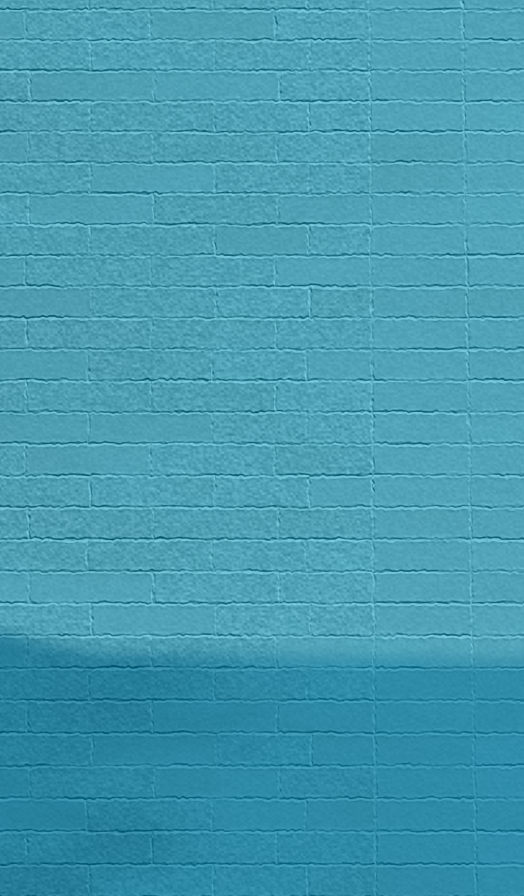
Write a Shadertoy shader that draws this texture.

```glsl
// Colours
const vec3 LIT_PAINT = vec3(0.313, 0.631, 0.708);
const vec3 SHADE_PAINT = vec3(0.180, 0.540, 0.650);
const vec3 DEEP_SHADE = vec3(0.138, 0.490, 0.602);

// Layout, in canvas heights
const float TOP_JOINT = 0.9896;      // first full joint below the top edge
const float ROWS = 29.53;            // courses per height at the top
const float ROW_STRETCH = 1.29;      // courses grow taller downwards
const float ROW_HEIGHT = 0.0356;
const float BRICK_LENGTH = 0.1393;
const float EVEN_START = 0.0313;
const float ODD_START = 0.1003;
const float CLOSER_JOINT = 0.3445;   // short brick ending the odd courses
const vec2 STACK_TOP = vec2(0.4125, 0.5165);
const vec2 STACK_BOTTOM = vec2(0.4200, 0.5320);

// Relief and light
const float JOINT_WIDTH = 0.0025;
const float GRAIN_SCALE = 350.0;
const float GRAIN_DEPTH = 0.30;
const float CRUMB_DEPTH = 0.45;
const float SPECKLE = 0.085;
const float CHALK = 0.045;
const float LIGHT_STEP = 0.0016;
const vec2 LIGHT_DIR = vec2(0.25, 0.97);
const float RELIEF = 0.33;
const float SHADOW_TOP = 0.264;
const float SHADOW_SOFTNESS = 0.017;

float hash(vec2 p) {
    vec3 q = fract(p.xyx * 0.1031);
    q += dot(q, q.yzx + 33.33);
    return fract((q.x + q.y) * q.z);
}

float noise(vec2 p) {
    vec2 i = floor(p), f = fract(p);
    f = f * f * (3.0 - 2.0 * f);
    return mix(mix(hash(i), hash(i + vec2(1, 0)), f.x),
               mix(hash(i + vec2(0, 1)), hash(i + vec2(1, 1)), f.x), f.y);
}

float fbm(vec2 p) {
    return (4.0 * noise(p) + 2.0 * noise(p * 2.03 + 17.0) + noise(p * 4.1 + 51.0)) / 7.0;
}

// Returns distances to the bed and head joints, then the brick id
vec4 brickAt(vec2 p) {
    float depth = TOP_JOINT - p.y;
    float course = depth * (ROWS - ROW_STRETCH * depth);
    float row = floor(course), f = course - row;
    float bed = min(f, 1.0 - f) * ROW_HEIGHT;
    vec2 stack = mix(STACK_BOTTOM, STACK_TOP, p.y);
    float left, right;
    if (p.x < stack.x) {             // running bond
        bool odd = mod(row, 2.0) > 0.5;
        float jitter = (hash(vec2(row + 40.0, 7.0)) - 0.5) * 0.006;
        float start = (odd ? ODD_START : EVEN_START) + jitter;
        left = start + floor((p.x - start) / BRICK_LENGTH) * BRICK_LENGTH;
        right = left + BRICK_LENGTH;
        float closer = CLOSER_JOINT + jitter;
        if (odd && p.x > closer) { left = closer; right = stack.x; }
        else if (odd) right = min(right, closer);
        right = min(right, stack.x);
    } else {                         // stacked columns
        left = p.x < stack.y ? stack.x : stack.y;
        right = p.x < stack.y ? stack.y : stack.y + BRICK_LENGTH;
    }
    float head = min(p.x - left, right - p.x);
    return vec4(bed, head, floor(left * 40.0) + 20.0, row + 20.0);
}

// Uneven hand-laid edges
vec2 wobble(vec2 p) {
    vec2 fine = vec2(noise(p * 230.0), noise(p * 230.0 + 41.0)) - 0.5;
    vec2 slow = vec2(noise(p * 60.0 + 5.0), noise(p * 60.0 + 77.0)) - 0.5;
    return p + fine * 0.0024 + slow * 0.0014;
}

// Stucco is coarse on most bonded bricks and smooth on the stacked ones
float roughness(vec2 p, vec4 brick) {
    float stacked = step(mix(STACK_BOTTOM.x, STACK_TOP.x, p.y), p.x);
    return mix(0.45, 1.0, step(0.28, hash(brick.zw)) * (1.0 - stacked));
}

// Painted surface: worn joints, uneven bricks, stucco grain and crumbs
float surface(vec2 p) {
    vec4 brick = brickAt(wobble(p));
    float jointDist = min(brick.x, brick.y);
    float wear = smoothstep(0.3, 0.75, fbm(p * vec2(24.0, 36.0)));
    float broken = mix(0.6, 1.15, noise(p * 130.0 + 23.0));
    float groove = (1.0 - smoothstep(0.0, JOINT_WIDTH, jointDist)) * mix(0.5, 1.25, wear) * broken;
    float grain = noise(p * GRAIN_SCALE) + 0.6 * noise(p * GRAIN_SCALE * 0.6);
    float crumbs = noise(p * 300.0 + 9.0) * CRUMB_DEPTH * smoothstep(0.0055, 0.001, jointDist);
    return 0.2 * hash(brick.wz + 3.0) - groove + grain * GRAIN_DEPTH * roughness(p, brick) + crumbs;
}

vec3 wall(vec2 p) {
    // Soft shadow across the foot of the wall
    float edge = SHADOW_TOP + 0.026 * exp(-p.x * 9.0) + 0.008 * (noise(p * vec2(9.0, 3.0)) - 0.5);
    float shadow = 1.0 - smoothstep(edge - SHADOW_SOFTNESS, edge + SHADOW_SOFTNESS, p.y);
    float blotch = fbm(p * vec2(7.0, 16.0));
    float deep = smoothstep(0.40, 0.0, p.x + 0.5 * (blotch - 0.5));
    vec3 shade = mix(SHADE_PAINT, DEEP_SHADE, deep * 0.8);
    // Paint variation, speckle and chalky head joints
    vec4 brick = brickAt(wobble(p));
    float tint = 0.022 * (hash(brick.zw + 11.0) - 0.5) + 0.05 * (blotch - 0.5) + 0.06 * (p.x - 0.29);
    float glow = 0.03 * smoothstep(0.06, 0.0, abs(p.y - edge - 0.035));
    vec3 paint = mix(LIT_PAINT * (1.0 + tint + glow), shade * (1.0 + tint), shadow);
    float light = SPECKLE * roughness(p, brick) * (noise(p * GRAIN_SCALE + 63.0) - 0.5);
    light += CHALK * smoothstep(0.002, 0.0, brick.y) * noise(p * 110.0);
    // Grey light keeps highlights chalky and hollows saturated
    float slope = surface(p) - surface(p + LIGHT_DIR * LIGHT_STEP);
    light += clamp(slope * RELIEF, -0.26, 0.13);
    return paint + light * mix(1.0, 0.6, shadow);
}

void mainImage(out vec4 fragColor, in vec2 fragCoord) {
    vec3 color = vec3(0.0);
    for (int i = 0; i < 4; i++) {    // four samples smooth the fine relief
        vec2 offset = vec2(i % 2, i / 2) * 0.5 - 0.25;
        color += wall((fragCoord + offset) / iResolution.y);
    }
    fragColor = vec4(color * 0.25, 1.0);
}
```
